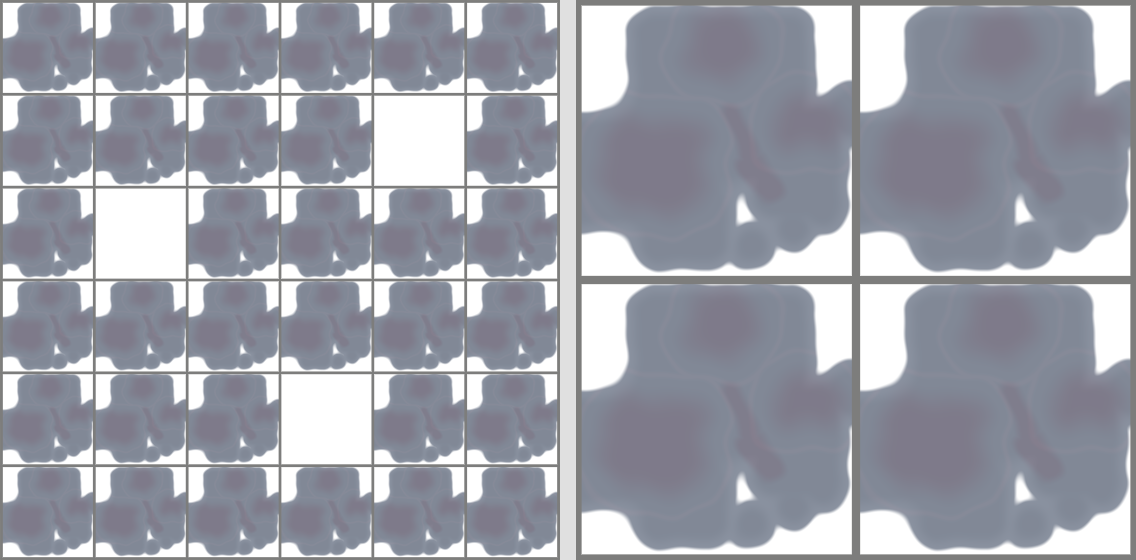
Left, the full canvas; right, a detail of the centre.
Reproduce this pattern procedurally as a Shadertoy shader.

```glsl
float roundBox(vec2 p, vec2 center, vec2 halfSize, float radius) {
    vec2 d = abs(p - center) - halfSize + radius;
    return length(max(d, 0.0)) + min(max(d.x, d.y), 0.0) - radius;
}

float disc(vec2 p, vec2 center, float radius) {
    return length(p - center) - radius;
}

float smoothUnion(float a, float b, float k) {
    float h = max(k - abs(a - b), 0.0) / k;
    return min(a, b) - 0.25 * h * h * k;
}

float segment(vec2 p, vec2 a, vec2 b) {
    vec2 ab = b - a;
    return length(p - a - ab * clamp(dot(p - a, ab) / dot(ab, ab), 0.0, 1.0));
}

vec2 wobble(vec2 p) {
    return sin(p.yx * 23.0 + vec2(0.5, 2.0)) + 0.5 * sin(p.yx * 47.0 + p * 11.0);
}

// Lumpy outline: a crown, two side lobes, a foot and small lower bumps
float clump(vec2 p) {
    p += 0.004 * wobble(p);
    float d = roundBox(p, vec2(0.517, 0.66), vec2(0.35, 0.34), 0.1);
    d = smoothUnion(d, roundBox(p, vec2(0.15, 0.385), vec2(0.27, 0.225), 0.08), 0.12);
    d = smoothUnion(d, roundBox(p, vec2(0.38, 0.2), vec2(0.19, 0.18), 0.1), 0.1);
    d = smoothUnion(d, roundBox(p, vec2(0.8, 0.42), vec2(0.19, 0.24), 0.1), 0.03);
    d = smoothUnion(d, disc(p, vec2(1.0, 0.6), 0.12), 0.03);
    d = smoothUnion(d, disc(p, vec2(0.63, 0.11), 0.09), 0.03);
    d = smoothUnion(d, disc(p, vec2(0.78, 0.18), 0.09), 0.03);
    return smoothUnion(d, disc(p, vec2(0.89, 0.24), 0.09), 0.03);
}

// Soft mauve hollows over blue-grey, with faint warm contours
vec3 clumpColor(vec2 p, float edge) {
    vec2 q = p + 0.012 * wobble(p * 0.8);
    float crown = disc(q, vec2(0.52, 0.85), 0.12);
    float left = roundBox(q, vec2(0.27, 0.41), vec2(0.18, 0.16), 0.1);
    float right = roundBox(q, vec2(0.83, 0.56), vec2(0.11, 0.08), 0.06);
    float crease = min(segment(q, vec2(0.55, 0.6), vec2(0.64, 0.43)) - 0.025,
                       segment(q, vec2(0.64, 0.41), vec2(0.7, 0.33)) - 0.045);
    float lobes = min(crown, min(left, right));
    float hollow = 1.0 - smoothstep(-0.06, 0.08, lobes);
    hollow = max(hollow, 0.85 * (1.0 - smoothstep(-0.015, 0.03, crease)));
    vec3 color = mix(vec3(0.505, 0.535, 0.59), vec3(0.495, 0.48, 0.54), hollow);
    float contour = 1.0 - smoothstep(0.0, 0.018, abs(lobes - 0.1));
    color += vec3(0.022, 0.006, 0.006) * contour;
    return color + 0.035 * smoothstep(-0.06, 0.0, edge);
}

void mainImage(out vec4 fragColor, in vec2 fragCoord) {
    vec2 uv = fragCoord / iResolution.xy;
    float pixel = 1.0 / min(iResolution.x, iResolution.y);
    float pitch = 0.995 / 6.0;
    vec2 grid = (uv - 0.0025) / pitch;
    vec2 cell = floor(grid);
    vec2 p = (fract(grid) - 0.5) / 0.97 + 0.5;

    // Three cells stay blank
    bool blank = cell == vec2(4.0, 4.0) || cell == vec2(1.0, 3.0) || cell == vec2(3.0, 1.0);
    vec3 color = vec3(1.0);
    if (!blank) {
        float edge = clump(p);
        float soft = 0.8 * pixel / pitch + 0.005;
        color = mix(clumpColor(p, edge), color, smoothstep(-soft, soft, edge));
    }

    // Grid lines
    vec2 toLine = abs(fract(grid + 0.5) - 0.5) * pitch;
    float line = min(toLine.x, toLine.y) - 0.0025;
    color = mix(vec3(0.49, 0.49, 0.485), color, smoothstep(-0.6 * pixel, 0.6 * pixel, line));
    fragColor = vec4(color, 1.0);
}
```
